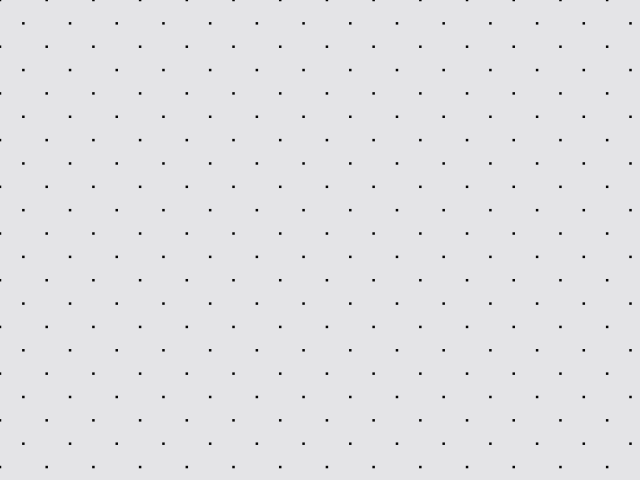
Reproduce this pattern procedurally as a Shadertoy shader.

```glsl
// Staggered grid of tiny black square dots on pale cool grey

// Coverage of one square dot per cell, centred on the cell corners
float dotGrid(vec2 p, float period, float halfSize, float pixel) {
    vec2 offset = abs(p - period * round(p / period));
    vec2 cover = clamp((halfSize - offset) / pixel + 0.5, 0.0, 1.0);
    return cover.x * cover.y;
}

void mainImage(out vec4 fragColor, in vec2 fragCoord) {
    // Canvas heights, measured from the top left corner
    float pixel = 1.0 / iResolution.y;
    vec2 p = vec2(fragCoord.x, iResolution.y - fragCoord.y) * pixel;

    // About 13.7 repeats across and 10.3 down
    float period = 0.0973;
    float halfSize = 0.0026;

    // Second grid sits half a cell over and down
    float dots = max(dotGrid(p, period, halfSize, pixel),
                     dotGrid(p - 0.5 * period, period, halfSize, pixel));

    vec3 paper = vec3(0.893, 0.893, 0.904);
    vec3 ink = vec3(0.02);
    fragColor = vec4(mix(paper, ink, dots), 1.0);
}
```
